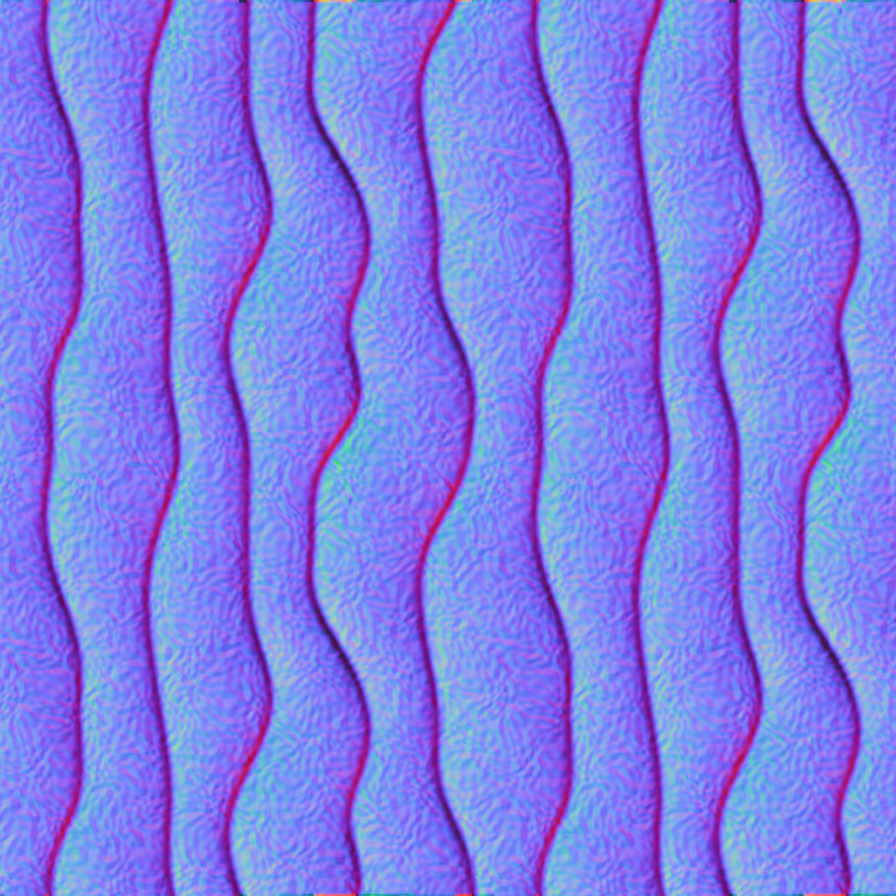
Write a WebGL 2 fragment shader that draws this texture map.

```glsl
#version 300 es
precision highp float;
// Normal map of overlapping wavy boards, five seams to a square tile.
// Each seam is a short Fourier series; slopes across the boards and a
// warped gradient-noise grain are packed as red = y, green = x, blue = z.

#define REPEATS 1.829      // tiles across and down the canvas
#define SEAM_WIDTH 0.0105  // half width of a seam, in tiles
#define SEAM_SLOPE -0.84
#define RISE_SLOPE 0.45    // board slope just right of a seam
#define FALL_SLOPE -0.30   // board slope just left of the next seam
#define GRAIN_CELLS 62.0
#define GRAIN_SLOPE 0.17
#define GRAIN_WARP 0.022
#define MOTTLE 0.16
#define RIM 0.0026         // strip where top and bottom edges wrap
#define BLUE_GAIN 0.98

uniform vec2 u_resolution;
out vec4 outColor;

const float TAU = 6.28319;
const int SEAMS = 5;
const float CENTRE[SEAMS] = float[](0.127, 0.331, 0.505, 0.693, 0.905);

// Cosine and sine amplitudes of harmonics 1 to 4, in thousandths of a tile
const vec4 COS_AMP[SEAMS] = vec4[](
  vec4(-37.5, 2.4, 4.4, -2.4), vec4(6.1, 10.3, 2.4, -0.4),
  vec4(-11.6, 15.9, -4.0, -1.2), vec4(-44.8, 4.0, -9.9, -1.2),
  vec4(18.1, 2.2, 1.2, 2.6));
const vec4 SIN_AMP[SEAMS] = vec4[](
  vec4(5.9, -2.7, -6.7, 0.0), vec4(-24.8, -4.1, -4.0, -0.7),
  vec4(22.8, -15.1, 1.6, -0.7), vec4(-30.6, -17.9, 6.7, 4.8),
  vec4(-44.4, -17.5, 2.8, -1.0));

// Unit gradient for a lattice corner
vec2 cornerGradient(vec2 cell) {
  vec3 h = fract(vec3(cell.xyx) * vec3(0.1031, 0.1030, 0.0973));
  h += dot(h, h.yzx + 33.33);
  float angle = TAU * fract((h.x + h.y) * h.z);
  return vec2(cos(angle), sin(angle));
}

// Gradient noise that repeats with the tile
float noise(vec2 p, float cells) {
  p *= cells;
  vec2 i = floor(p), f = p - i;
  vec2 w = f * f * f * (f * (f * 6.0 - 15.0) + 10.0);
  vec2 e = vec2(0.0, 1.0);
  float a = dot(cornerGradient(mod(i, cells)), f);
  float b = dot(cornerGradient(mod(i + e.yx, cells)), f - e.yx);
  float c = dot(cornerGradient(mod(i + e.xy, cells)), f - e.xy);
  float d = dot(cornerGradient(mod(i + e.yy, cells)), f - e.yy);
  return mix(mix(a, b, w.x), mix(c, d, w.x), w.y);
}

// Height of the fine swirling grain
float grain(vec2 p) {
  vec2 warp = vec2(noise(p, 11.0), noise(p + 0.37, 11.0));
  vec2 q = p + GRAIN_WARP * warp;
  return noise(q, GRAIN_CELLS) + 0.8 * noise(q, 31.0);
}

// Distances to the seams left and right, then the lean of each
vec4 board(vec2 p) {
  vec4 k = vec4(1.0, 2.0, 3.0, 4.0);
  vec4 co = cos(TAU * p.y * k), si = sin(TAU * p.y * k);
  vec4 nearest = vec4(1.0, 1.0, 0.0, 0.0);
  for (int i = 0; i < SEAMS; i++) {
    float x = CENTRE[i] + 0.001 * (dot(COS_AMP[i], co) + dot(SIN_AMP[i], si));
    float lean = 0.001 * TAU * dot(k, SIN_AMP[i] * co - COS_AMP[i] * si);
    float gap = fract(p.x - x);
    if (gap < nearest.x) nearest.xz = vec2(gap, lean);
    if (1.0 - gap < nearest.y) nearest.yw = vec2(1.0 - gap, lean);
  }
  return nearest;
}

// Position across a board, 0 at its left seam and 1 at its right
float across(vec4 b) { return b.x / (b.x + b.y); }

void main() {
  vec2 uv = gl_FragCoord.xy / u_resolution;
  vec2 p = vec2(uv.x, 1.0 - uv.y) * REPEATS;

  // Board slope, with a lit lip and a shaded edge beside each seam
  vec4 b = board(p);
  float t = across(b);
  float lean = mix(b.z, b.w, t);
  float slope = mix(RISE_SLOPE, FALL_SLOPE, t);
  slope += 0.13 * exp(-b.x / 0.03) - 0.22 * exp(-b.y / 0.018);
  slope += MOTTLE * noise(p, 7.0);

  // Seam
  float dist = min(b.x, b.y) * inversesqrt(1.0 + lean * lean);
  float seam = exp(-pow(dist / SEAM_WIDTH, 2.0));
  slope = mix(slope, SEAM_SLOPE, seam);
  vec2 n = slope * vec2(1.0, lean);

  // Grain, from finite differences of its height
  float e = 0.25 / GRAIN_CELLS;
  float h = grain(p);
  vec2 g = vec2(grain(p + vec2(e, 0.0)), grain(p + vec2(0.0, e))) - h;
  n += GRAIN_SLOPE * (1.0 - 0.7 * seam) * g / 0.25;

  // Edge strips where the two ends of the map differ in height
  float edge = min(uv.y, 1.0 - uv.y);
  float rim = 1.0 - smoothstep(0.6 * RIM, 1.4 * RIM, edge);
  float jump = across(board(vec2(p.x, REPEATS))) - across(board(vec2(p.x, 0.0)));
  n.y += rim * clamp(2.0 * jump, -0.8, 0.8);

  n *= min(1.0, 0.95 / max(length(n), 0.001));
  float z = sqrt(1.0 - dot(n, n));
  outColor = vec4(0.5 + 0.5 * n.y, 0.5 + 0.5 * n.x, BLUE_GAIN * z, 1.0);
}
```
